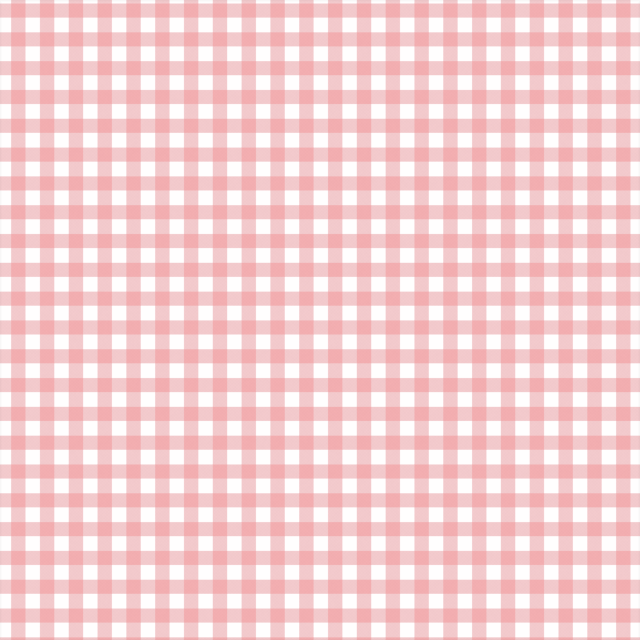
Give the GLSL for this pattern, as a Shadertoy shader.

```glsl
// Pink and white gingham check: two translucent stripe sets crossing at right angles.

const float REPEATS = 22.215;                    // stripe pairs per canvas side
const vec2 STRIPE_CENTER = vec2(0.0286, 0.9835); // center of the first column and top row
const vec2 STRIPE_WIDTH = vec2(0.498, 0.488);    // columns, rows; as a share of one repeat
const float EDGE_SOFTNESS = 0.0012;              // least edge blur, canvas units

const vec3 CLOTH_WHITE = vec3(1.0, 0.995, 0.995);
const vec3 SINGLE_PINK = vec3(0.950, 0.790, 0.800);
const vec3 DOUBLE_PINK = vec3(0.950, 0.680, 0.690);

const float RIBS = 9.0;                          // fine threads per repeat
const float RIB_DEPTH = 0.004;
const float GRAIN_CELLS = 384.0;
const float GRAIN_DEPTH = 0.006;
const float RIM_WIDTH = 0.004;
const float RIM_SHADE = 0.03;

float hash21(vec2 p) {
    p = fract(p * vec2(0.1031, 0.1130));
    p += dot(p, p.yx + 33.33);
    return fract((p.x + p.y) * p.x);
}

float valueNoise(vec2 p) {
    vec2 cell = floor(p);
    vec2 f = fract(p);
    f = f * f * (3.0 - 2.0 * f);
    float low = mix(hash21(cell), hash21(cell + vec2(1.0, 0.0)), f.x);
    float high = mix(hash21(cell + vec2(0.0, 1.0)), hash21(cell + 1.0), f.x);
    return mix(low, high, f.y);
}

// Coverage of the column stripes (x) and row stripes (y)
vec2 stripeCoverage(vec2 uv, float blur) {
    vec2 phase = fract((uv - STRIPE_CENTER) * REPEATS + 0.5) - 0.5;
    vec2 dist = (abs(phase) - 0.5 * STRIPE_WIDTH) / REPEATS;
    return 1.0 - smoothstep(vec2(-blur), vec2(blur), dist);
}

void mainImage(out vec4 fragColor, in vec2 fragCoord) {
    float side = min(iResolution.x, iResolution.y);
    vec2 uv = fragCoord / side;
    float blur = max(EDGE_SOFTNESS, 0.75 / side);

    // Crossed stripes: white, single tint, or double tint
    vec2 cover = stripeCoverage(uv, blur);
    float either = cover.x + cover.y - cover.x * cover.y;
    vec3 color = mix(CLOTH_WHITE, SINGLE_PINK, either);
    color = mix(color, DOUBLE_PINK, cover.x * cover.y);

    // Faint thread ribs and grain on the dyed areas
    vec2 ribs = cos(6.28318 * RIBS * REPEATS * uv);
    float grain = valueNoise(uv * GRAIN_CELLS) - 0.5;
    color += either * (RIB_DEPTH * ribs.x * ribs.y + GRAIN_DEPTH * grain);

    // Slight shade along the canvas rim
    vec2 inset = min(uv, iResolution.xy / side - uv);
    float rim = 1.0 - smoothstep(0.0, RIM_WIDTH, min(inset.x, inset.y));
    color *= 1.0 - RIM_SHADE * rim;

    fragColor = vec4(clamp(color, 0.0, 1.0), 1.0);
}
```
